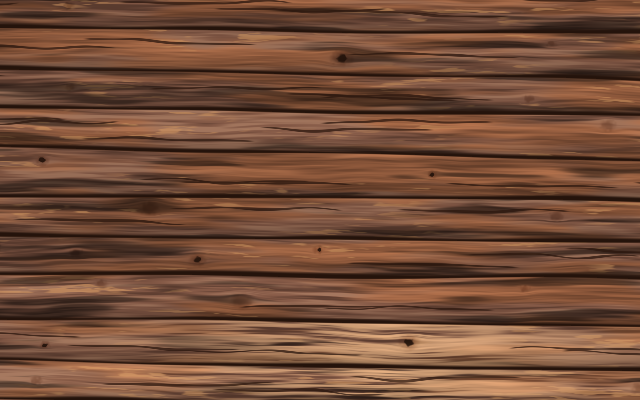
Reproduce this texture procedurally as a Shadertoy shader.

```glsl
// Weathered log wall: ten stacked horizontal timbers parted by dark, sagging seams.
// Each log has a rounded light profile, stretched-noise grain bent around hashed
// knots, slender drying cracks, rusty stain and pale worn wood on the lowest logs.

float hash(vec2 p) {
    vec3 q = fract(p.xyx * vec3(0.1031, 0.1030, 0.0973));
    q += dot(q, q.yzx + 33.33);
    return fract((q.x + q.y) * q.z);
}

float noise(vec2 p) {
    vec2 i = floor(p), f = fract(p);
    f = f * f * (3.0 - 2.0 * f);
    return mix(mix(hash(i), hash(i + vec2(1, 0)), f.x),
               mix(hash(i + vec2(0, 1)), hash(i + vec2(1, 1)), f.x), f.y);
}

float fbm(vec2 p) {
    float sum = 0.0, amp = 0.57;
    for (int i = 0; i < 3; i++) {
        sum += amp * noise(p);
        p = p * 2.03 + 19.7;
        amp *= 0.5;
    }
    return sum;
}

// Height of the seam under log k: uneven spacing, slight fall to the right, wobble
float seam(float k, float x) {
    float fall = (0.4 + 1.2 * hash(vec2(k + 20.0, 3.0))) * 0.0145 * (0.8 - x);
    float wobble = 0.009 * (noise(vec2(x * 2.2, k * 7.0 + 40.0)) - 0.5);
    return 0.104 * k - 0.011 + 0.007 * cos(1.8 * (k - 3.0)) + fall + wobble;
}

void mainImage(out vec4 fragColor, in vec2 fragCoord) {
    vec2 p = fragCoord / iResolution.y;
    float px = 1.0 / iResolution.y;

    // Find the log at this height
    float id = -1.0;
    for (float k = 0.0; k < 11.0; k++)
        if (p.y > seam(k, p.x)) id = k;
    float low = seam(id, p.x), high = seam(id + 1.0, p.x);
    float t = (p.y - low) / (high - low);

    // Knots and slender cracks, scattered by cell; knots bend the grain
    vec2 g = vec2(p.x, p.y - mix(low, high, 0.5));
    float hole = 0.0, rim = 0.0, crack = 0.0;
    for (float i = -1.0; i < 2.0; i++) {
        vec2 cell = vec2(floor(p.x / 0.32) + i + 5.0, id + 9.0);
        float x = (cell.x - 5.0 + hash(cell + 31.0)) * 0.32;
        float y = mix(seam(id, x), seam(id + 1.0, x), 0.3 + 0.5 * hash(cell + 57.0));
        vec2 q = p - vec2(x, y);
        if (hash(cell * 1.7) < 0.42) {
            float size = mix(0.005, 0.013, pow(hash(cell + 83.0), 2.0));
            float r = length(q * vec2(0.75, 1.0)) + 0.006 * (noise(p * 150.0) - 0.5);
            vec2 s = q / (size * vec2(4.0, 2.0));
            g.y -= 0.75 * q.y * exp(-dot(s, s));
            rim = max(rim, smoothstep(size * 2.4, size * 0.6, r));
            hole = max(hole, smoothstep(size, size * 0.5, r) * step(0.4, hash(cell + 11.0)));
        } else {
            float taper = 1.0 - pow(min(abs(q.x) / 0.22, 1.0), 2.0);
            float bend = 0.014 * (noise(vec2(p.x * 9.0, cell.x * 3.0 + id)) - 0.5);
            float width = 0.0025 * taper * noise(vec2(p.x * 14.0, id + 7.0)) + 0.0004;
            float d = abs(q.y + bend + 0.012 * q.x);
            crack = max(crack, smoothstep(0.0, 0.2, taper) * smoothstep(width + 0.002, width, d));
        }
    }

    // Grain at three scales, shifted for each log
    vec2 shift = vec2(id * 17.3 + 50.0, id * 31.7 + 90.0);
    g.y += 0.010 * (noise(vec2(p.x * 4.0, id * 9.0 + 20.0)) - 0.5);
    g.y += 0.004 * (noise(vec2(p.x * 11.0, p.y * 30.0)) - 0.5);
    float broad = fbm(g * vec2(2.2, 34.0) + shift);
    float fine = fbm(g * vec2(4.0, 110.0) + shift);
    float fibre = noise(g * vec2(12.0, 300.0) + shift);
    float grain = 0.5 + 0.5 * (broad - 0.5) + 0.9 * (fine - 0.5) + 0.3 * (fibre - 0.5);

    // Brown wood, rust stain, small ochre flakes
    vec3 wood = mix(vec3(0.35, 0.23, 0.18), vec3(0.49, 0.33, 0.26), smoothstep(0.2, 0.5, grain));
    wood = mix(wood, vec3(0.60, 0.435, 0.345), smoothstep(0.46, 0.8, grain));
    float stain = fbm(g * vec2(2.6, 26.0) + shift.yx);
    float rust = smoothstep(0.42, 0.66, stain + 0.1 * (p.y - 0.4));
    wood = mix(wood, vec3(0.56, 0.34, 0.215) * (0.65 + 0.7 * grain), 0.75 * rust);
    float flake = smoothstep(0.62, 0.74, fbm(g * vec2(12.0, 120.0) + shift + 140.0));
    flake *= smoothstep(0.42, 0.65, noise(g * vec2(3.0, 22.0) + shift + 12.0));
    wood = mix(wood, vec3(0.78, 0.56, 0.36), 0.6 * flake);

    // Smoky dark streaks
    float smoke = smoothstep(0.54, 0.74, fbm(g * vec2(3.0, 55.0) + shift + 70.0));
    wood *= 1.0 - 0.45 * smoke;

    // Pale worn wood around the middle of the two lowest logs
    float dx = p.x - 0.95;
    float worn = (1.0 - smoothstep(1.0, 2.0, id)) * exp(-4.0 * dx * dx);
    worn *= smoothstep(0.25, 0.55, grain + 0.3 * (stain - 0.5));
    wood = mix(wood, vec3(0.84, 0.645, 0.475) * (0.7 + 0.5 * grain), 0.85 * worn);

    // Knots and cracks, then rounded shading, tone of each log and lit upper ridge
    wood = mix(wood, wood * vec3(0.72, 0.62, 0.55), 0.6 * rim);
    wood = mix(wood, vec3(0.13, 0.07, 0.04), 0.9 * hole);
    wood = mix(wood, vec3(0.17, 0.09, 0.055), 0.75 * crack);
    wood *= 0.80 + 0.24 * smoothstep(0.0, 0.5, t) - 0.06 * smoothstep(0.7, 1.0, t);
    wood *= 0.95 + 0.10 * hash(vec2(id + 4.0, 8.0));
    wood += vec3(0.10, 0.08, 0.07) * exp(-(high - p.y) * 260.0);

    // Shadowed gap of changing width, crisp against the log beneath it
    float gap = 0.008 * noise(vec2(p.x * 3.5, id * 5.0 + 60.0)) - 0.001;
    float lit = smoothstep(gap, gap + 0.008, p.y - low);
    wood = mix(vec3(0.14, 0.075, 0.045), wood, lit);
    wood = mix(vec3(0.17, 0.09, 0.05), wood, smoothstep(0.0, 1.5 * px, high - p.y));

    fragColor = vec4(clamp(wood, 0.0, 1.0), 1.0);
}
```
